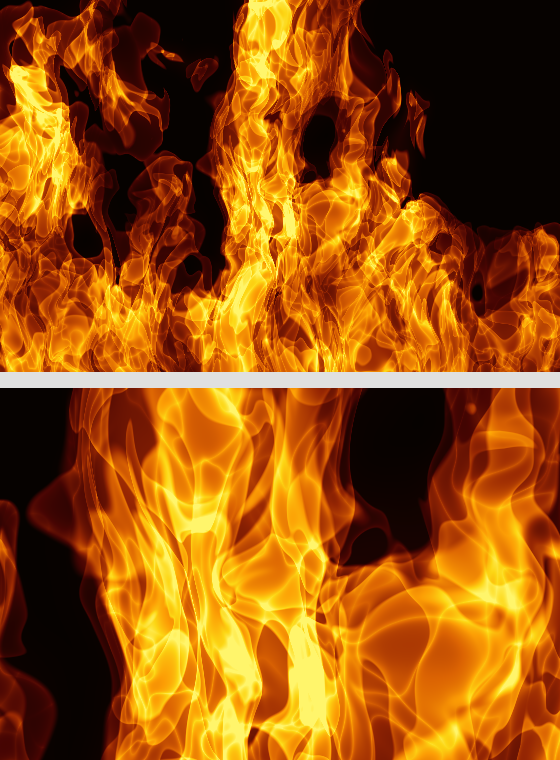
Top, the full canvas; bottom, a detail of the centre.
Reproduce this texture procedurally as a WebGL 2 fragment shader.

```glsl
#version 300 es
precision highp float;
// Open fire against a dark ground: tapered tongues and thin strands set the
// outline; stacked translucent sheets of warped gradient noise with bright
// rims, plus fine ridged filaments, add up to a heat coloured by a ramp.
uniform vec2 u_resolution;
out vec4 fragColor;

const int SHEETS = 6;
const int FILAMENTS = 4;
const int STOPS = 7;
const vec3 RAMP[STOPS] = vec3[](
    vec3(0.025, 0.008, 0.0), vec3(0.28, 0.02, 0.01), vec3(0.59, 0.15, 0.01),
    vec3(0.86, 0.39, 0.01), vec3(0.99, 0.62, 0.02), vec3(0.99, 0.84, 0.08),
    vec3(1.0, 0.96, 0.42));

// Unit gradient at a lattice cell, from an integer hash.
vec2 gradientAt(vec2 cell) {
    uvec2 k = uvec2(ivec2(cell));
    uint h = k.x * 374761u + k.y * 668265u + 97u;
    h = (h ^ (h >> 13)) * 127413u;
    h = (h ^ (h >> 15)) * 285767u;
    h ^= h >> 14;
    float angle = float(h & 65535u) / 65536.0 * 6.28319;
    return vec2(cos(angle), sin(angle));
}

float noise(vec2 p) {
    vec2 c = floor(p), f = p - c;
    vec2 s = f * f * f * (f * (f * 6.0 - 15.0) + 10.0);
    vec2 e = vec2(1.0, 0.0);
    float low = mix(dot(gradientAt(c), f), dot(gradientAt(c + e), f - e), s.x);
    float high = mix(dot(gradientAt(c + e.yx), f - e.yx),
                     dot(gradientAt(c + 1.0), f - 1.0), s.x);
    return mix(low, high, s.y);
}

vec2 noise2(vec2 p) {
    return vec2(noise(p), noise(p + vec2(37.3, 71.7)));
}

// Tapered flame rising from the ground; positive inside.
float tongue(vec2 p, float x, float halfWidth, float top, float lean) {
    float t = p.y / top;
    return halfWidth * (1.0 - t * t * t) - abs(p.x - x - lean * t);
}

// Loose ribbon of flame between two points; positive inside.
float strand(vec2 p, vec2 a, vec2 b, float radius) {
    vec2 d = b - a;
    float t = clamp(dot(p - a, d) / dot(d, d), 0.0, 1.0);
    return radius - distance(p, a + d * t);
}

// Dark pocket cut out of a body.
float hollow(float body, vec2 p, vec2 centre, float radius) {
    return min(body, length((p - centre) * vec2(1.0, 0.75)) - radius);
}

// Outline of the whole fire.
float fireBody(vec2 p) {
    float b = 0.27 - p.y;
    b = max(b, tongue(p, 0.07, 0.27, 0.82, 0.02));
    b = max(b, tongue(p, 0.38, 0.12, 0.56, 0.07));
    b = max(b, tongue(p, 0.77, 0.22, 1.6, 0.07));
    b = max(b, tongue(p, 1.08, 0.27, 0.48, 0.03));
    b = max(b, tongue(p, 1.40, 0.19, 0.40, 0.05));
    b = max(b, strand(p, vec2(0.06, 0.78), vec2(0.26, 0.97), 0.04));
    b = max(b, strand(p, vec2(0.21, 0.87), vec2(0.36, 0.70), 0.055));
    b = max(b, strand(p, vec2(0.44, 0.87), vec2(0.54, 0.82), 0.02));
    b = max(b, strand(p, vec2(1.03, 0.42), vec2(1.10, 0.70), 0.035));
    b = hollow(b, p, vec2(0.23, 0.36), 0.04);
    b = hollow(b, p, vec2(0.50, 0.25), 0.045);
    b = hollow(b, p, vec2(0.89, 0.63), 0.04);
    return hollow(b, p, vec2(1.33, 0.24), 0.05);
}

// Rising, curling noise.
float curl(vec2 p, float frequency, float seed) {
    vec2 q = p * frequency * vec2(1.0, 0.48) + seed * vec2(17.3, 9.1);
    q += 0.9 * noise2(q * 0.8 + 5.0);
    q += 0.4 * noise2(q * 1.9 + 11.0);
    return noise(q);
}

// Translucent sheet: crisp edge, bright rim, softer interior.
float sheet(float field) {
    float inside = smoothstep(0.0, 0.06, field);
    return inside * (0.42 + 1.1 * exp(-max(field, 0.0) / 0.1));
}

vec3 fireColour(float heat) {
    vec3 colour = RAMP[0];
    for (int i = 1; i < STOPS; i++)
        colour = mix(colour, RAMP[i], clamp(heat * 5.0 - float(i - 1), 0.0, 1.0));
    return colour;
}

void main() {
    vec2 p = gl_FragCoord.xy / u_resolution.y;

    // Turbulence bends the outline and everything inside it.
    vec2 flow = p + 0.08 * noise2(p * vec2(4.0, 3.0) + 3.0);
    flow += 0.035 * noise2(flow * vec2(11.0, 7.0) + 20.0);
    flow += 0.012 * noise2(flow * vec2(24.0, 15.0) + 40.0);
    float body = fireBody(flow);
    float core = clamp(body, -0.3, 0.06);

    // Stack the sheets from broad to fine over a dull red halo.
    float heat = 0.06 * smoothstep(-0.04, 0.05, body);
    for (int i = 0; i < SHEETS; i++) {
        float n = float(i);
        float field = 7.5 * core + 1.5 * curl(flow, 5.0 + 2.6 * n, n + 1.0) - 0.09 * n;
        heat += (0.32 - 0.03 * n) * sheet(field);
    }

    // Fine glowing threads, strongest where the fire is already hot.
    float threads = 0.0;
    for (int i = 0; i < FILAMENTS; i++) {
        float n = float(i);
        threads += exp(-abs(curl(flow, 7.0 + 4.0 * n, n + 21.0)) / 0.05);
    }
    heat += 0.2 * (threads - 0.5) * smoothstep(0.1, 0.6, heat);

    // Uneven burning, cooler edges and embers to the right.
    heat *= 1.0 + 1.0 * noise(flow * vec2(5.0, 3.5) + 50.0);
    heat *= mix(0.8, 1.0, smoothstep(-0.02, 0.06, body));
    heat *= 1.0 - 0.4 * smoothstep(1.15, 1.45, p.x);
    fragColor = vec4(fireColour(heat), 1.0);
}
```
